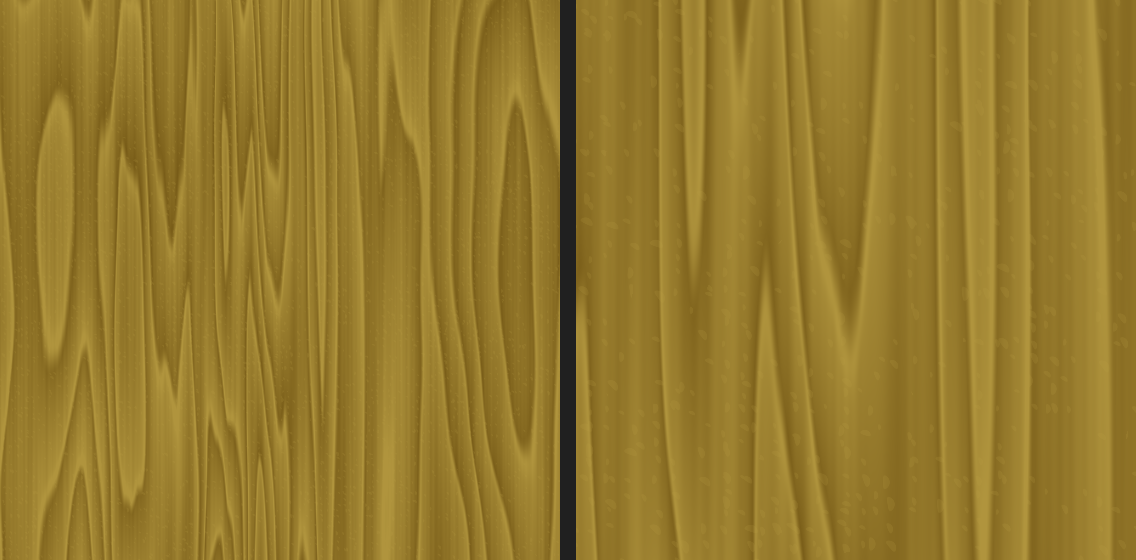
Left: the whole. Right: its middle third, enlarged.
A WebGL 1 fragment shader for this texture:

```glsl
precision highp float;
// Golden wood: a vertically stretched noise field is cut into growth rings,
// each fading from dark to light before a narrow bright lip and a crease.
// Fine fibre streaks and small slanted pore flecks lie on top.

uniform vec2 u_resolution;

const vec3 DARK_WOOD = vec3(0.465, 0.355, 0.090);
const vec3 LIGHT_WOOD = vec3(0.690, 0.582, 0.240);

float hash(vec2 p) {
  return fract(sin(dot(p, vec2(127.1, 311.7))) * 43758.5453);
}

// Dot product of a random unit gradient with the offset from its corner.
float corner(vec2 cell, vec2 offset) {
  float angle = 6.28318 * hash(cell);
  return dot(vec2(cos(angle), sin(angle)), offset);
}

// Gradient noise, roughly -0.7 to 0.7.
float noise(vec2 p) {
  vec2 i = floor(p);
  vec2 f = fract(p);
  vec2 u = f * f * f * (f * (f * 6.0 - 15.0) + 10.0);
  vec2 e = vec2(1.0, 0.0);
  float low = mix(corner(i, f), corner(i + e.xy, f - e.xy), u.x);
  float high = mix(corner(i + e.yx, f - e.yx), corner(i + 1.0, f - 1.0), u.x);
  return mix(low, high, u.y);
}

// Continuous ring count; each whole number is one growth line.
float ringField(vec2 p) {
  p.x += 0.08 * sin(7.0 * (p.x - 0.42));
  p.x += 0.008 * noise(p * vec2(6.0, 3.5) + 31.0);
  float broad = noise(p * vec2(7.5, 0.60) + vec2(3.7, 8.35));
  float medium = noise(p * vec2(15.0, 0.75) + vec2(17.3, 2.6));
  float small = noise(p * vec2(38.0, 1.0) + vec2(41.8, 5.1));
  return 5.6 * broad + 2.1 * medium + 0.55 * small;
}

// Slow rise, bright lip, quick fall; slope is rings per pixel.
float ringTone(float rings, float slope, float crease) {
  float fall = clamp(crease + slope, 0.04, 0.6);
  float peak = 1.0 - fall;
  float s = fract(rings);
  float rise = pow(s / peak, 0.75);
  float tone = s < peak ? rise : smoothstep(0.0, 1.0, (1.0 - s) / fall);
  float lip = exp(-pow((s - peak) / 0.07, 2.0));
  tone = 0.17 + 0.62 * tone + 0.14 * lip;
  return mix(tone, 0.54, smoothstep(0.35, 0.9, slope));
}

// One slanted, soft-edged fleck in some cells of a grid.
float fleck(vec2 p, float cells, float density, float pixel) {
  vec2 g = p * cells;
  vec2 id = floor(g);
  vec2 center = 0.3 + 0.4 * vec2(hash(id + 5.3), hash(id + 9.1));
  vec2 q = fract(g) - center;
  float angle = -1.0 + 1.4 * (hash(id + 2.7) - 0.5);
  float c = cos(angle);
  float s = sin(angle);
  q = vec2(c * q.x + s * q.y, c * q.y - s * q.x);
  q.y += 0.8 * q.x * q.x;
  float size = mix(0.16, 0.31, hash(id + 7.9));
  float d = length(q * vec2(1.0, 2.0)) - size;
  float blur = 0.7 * pixel * cells;
  return step(hash(id), density) * (1.0 - smoothstep(-blur, blur, d));
}

// Fine fibres running along the grain.
float fibres(vec2 p) {
  float fine = noise(p * vec2(210.0, 2.0) + 11.0);
  float coarse = noise(p * vec2(85.0, 1.2) + 23.0);
  return 0.7 * fine + 0.5 * coarse;
}

void main() {
  float pixel = 1.0 / min(u_resolution.x, u_resolution.y);
  vec2 p = gl_FragCoord.xy * pixel;

  // Growth rings with edges softened to the pixel size
  float rings = ringField(p);
  float slopeX = ringField(p + vec2(pixel, 0.0)) - rings;
  float slopeY = ringField(p + vec2(0.0, pixel)) - rings;
  float crease = 0.13 + 0.18 * noise(p * vec2(9.0, 1.3) + 57.0);
  float tone = ringTone(rings, length(vec2(slopeX, slopeY)), crease);

  // Broad shading and fibres
  tone += 0.02 + 0.24 * noise(p * vec2(4.0, 2.2) + 73.0);
  tone += 0.23 * fibres(p);

  // Pore flecks, gathered in loose patches
  float density = 0.30 + 0.40 * noise(p * vec2(14.0, 4.0) + 91.0);
  float flecks = 0.0;
  for (int i = 0; i < 2; i++) {
    float layer = float(i);
    flecks = max(flecks, fleck(p + 0.37 * layer, 72.0 + 27.0 * layer, density, pixel));
  }
  tone += 0.16 * flecks * (1.2 - tone);

  gl_FragColor = vec4(mix(DARK_WOOD, LIGHT_WOOD, clamp(tone, 0.0, 1.0)), 1.0);
}
```
